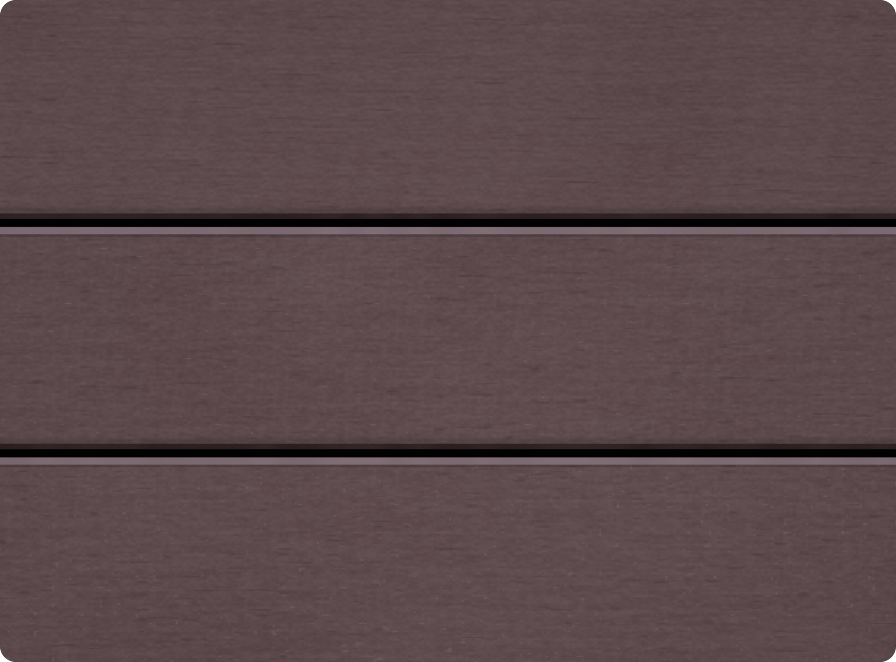
This texture is drawn by a Shadertoy shader. Its source:

```glsl
// Three wide brown composite deck boards with fine brushed grain and dark gaps.

const vec3 BOARD_DARK  = vec3(0.335, 0.258, 0.268);
const vec3 BOARD_LIGHT = vec3(0.395, 0.322, 0.332);
const vec3 LIP_COLOR   = vec3(0.180, 0.130, 0.135);
const vec3 GAP_COLOR   = vec3(0.012, 0.006, 0.008);
const vec3 BEVEL_COLOR = vec3(0.485, 0.415, 0.445);
const vec3 PAGE_COLOR  = vec3(1.0);

// Lengths are fractions of the canvas height
const int   GAP_COUNT     = 2;
const float FIRST_GAP     = 0.3154;
const float BOARD_PITCH   = 0.348;
const float GAP_HALF      = 0.0062;
const float LIP_HEIGHT    = 0.0080;
const float BEVEL_HEIGHT  = 0.0110;
const float CORNER_RADIUS = 0.024;

float hash(vec2 p) {
    return fract(sin(dot(p, vec2(127.1, 311.7))) * 43758.545);
}

float valueNoise(vec2 p) {
    vec2 cell = floor(p);
    vec2 f = fract(p);
    f = f * f * (3.0 - 2.0 * f);
    float low  = mix(hash(cell), hash(cell + vec2(1, 0)), f.x);
    float high = mix(hash(cell + vec2(0, 1)), hash(cell + vec2(1, 1)), f.x);
    return mix(low, high, f.y);
}

// Soft-edged strip covering lo..hi
float band(float x, float lo, float hi, float soft) {
    return smoothstep(lo - soft, lo + soft, x) * (1.0 - smoothstep(hi - soft, hi + soft, x));
}

float roundedBox(vec2 p, vec2 halfSize, float radius) {
    vec2 q = abs(p) - halfSize + radius;
    return length(max(q, 0.0)) + min(max(q.x, q.y), 0.0) - radius;
}

// Brushed surface: long streaks, short fibres, speckle and broad blotches
vec3 boardSurface(vec2 p, float board) {
    vec2 q = p + vec2(board * 7.3, board * 3.1);
    float streaks = valueNoise(q * vec2(9.0, 210.0)) - 0.5;
    float fibres  = valueNoise(q * vec2(75.0, 230.0) + 19.0) - 0.5;
    float speckle = valueNoise(q * vec2(210.0, 260.0) + 47.0) - 0.5;
    float blotch  = valueNoise(q * vec2(5.0, 4.0) + 5.0) - 0.5;
    float tone = 0.5 + 0.30 * streaks + 0.42 * fibres + 0.40 * speckle + 0.28 * blotch;
    vec3 color = mix(BOARD_DARK, BOARD_LIGHT, tone);

    // Sparse pale flecks
    float fleck = valueNoise(q * vec2(150.0, 240.0) + 83.0);
    color += 0.045 * smoothstep(0.84, 0.98, fleck);

    // Sparse dark scratches along the grain
    float scratch = valueNoise(q * vec2(28.0, 240.0) + 131.0);
    return color * (1.0 - 0.10 * smoothstep(0.80, 0.97, scratch));
}

// Dark lip above, black gap, then pale bevel below; y is measured from the gap
vec3 addGap(vec3 color, float y, float x, float soft) {
    float wear = valueNoise(vec2(x * 30.0, 2.0)) - 0.5;
    float bevelEnd = -GAP_HALF - BEVEL_HEIGHT;
    color *= 1.0 - 0.12 * band(y, GAP_HALF, GAP_HALF + 0.017, 0.005);
    color *= 1.0 - 0.16 * band(y, bevelEnd - 0.004, bevelEnd, soft);
    color = mix(color, BEVEL_COLOR + 0.025 * wear, band(y, bevelEnd, -GAP_HALF, soft));
    color = mix(color, LIP_COLOR + 0.03 * wear, band(y, GAP_HALF, GAP_HALF + LIP_HEIGHT, soft));
    return mix(color, GAP_COLOR, band(y, -GAP_HALF, GAP_HALF, soft));
}

void mainImage(out vec4 fragColor, in vec2 fragCoord) {
    float pixel = 1.0 / iResolution.y;
    vec2 p = fragCoord * pixel;
    vec2 halfSize = 0.5 * iResolution.xy * pixel;

    // Boards
    float board = floor((p.y - FIRST_GAP) / BOARD_PITCH) + 1.0;
    vec3 color = boardSurface(p, board);

    // Gaps between boards
    for (int i = 0; i < GAP_COUNT; i++) {
        float gapY = FIRST_GAP + float(i) * BOARD_PITCH;
        color = addGap(color, p.y - gapY, p.x + float(i) * 5.0, 0.7 * pixel);
    }

    // Slight falloff toward the sides
    vec2 centered = (p - halfSize) / halfSize;
    color *= 1.02 - 0.07 * dot(centered, centered) * 0.5;

    // Rounded canvas corners
    float edge = roundedBox(p - halfSize, halfSize, CORNER_RADIUS);
    color = mix(color, PAGE_COLOR, smoothstep(-0.5 * pixel, 0.5 * pixel, edge));
    fragColor = vec4(color, 1.0);
}
```
